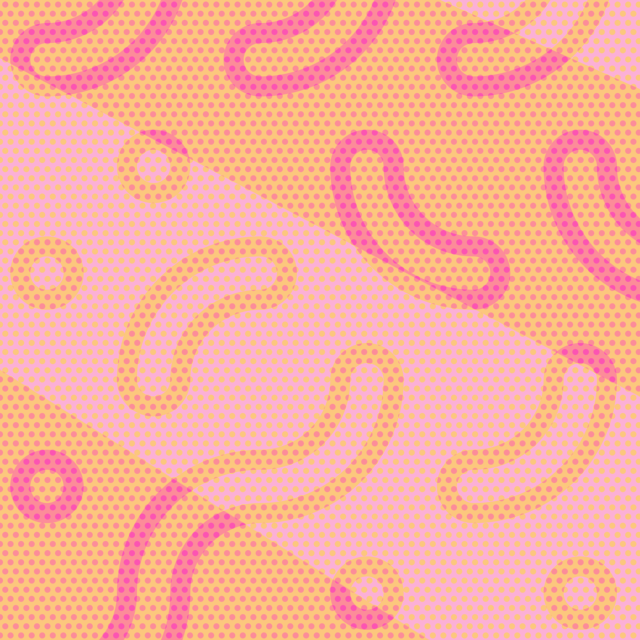
Give the GLSL for this pattern, as a three.js fragment shader.

```glsl
// Outlined truchet beans and rings over slanted stripes, shaded with a halftone dot screen.
varying vec2 vUv;

const vec3 PINK = vec3(0.99, 0.69, 0.84);
const vec3 ORANGE = vec3(0.99, 0.78, 0.49);
const vec3 SALMON = vec3(0.99, 0.55, 0.60);
const vec3 MAGENTA = vec3(0.99, 0.33, 0.70);

const float EDGE_SOFTNESS = 0.0013;

// Coverage of a shape from its signed distance in canvas units.
float coverage(float dist) {
  return 1.0 - smoothstep(-EDGE_SOFTNESS, EDGE_SOFTNESS, dist);
}

// Scrambles a cell index into a turn from 0 to 1.
float cellTurn(vec2 cell) {
  float byRow = 0.245 + cell.y * (0.525 - 0.19 * cell.y);
  float byColumn = cell.x * (0.15 * cell.x - 0.36 - 0.05 * cell.y);
  return fract(byRow + byColumn);
}

// The tile corner around which the arc bends.
vec2 arcCorner(float turn) {
  return vec2(step(0.25, turn) * (1.0 - step(0.75, turn)), step(0.5, turn));
}

// Distance to the centre lines: one quarter arc per tile, a point on each side.
float beanSpine(vec2 p) {
  vec2 local = fract(p);
  float arc = abs(length(local - arcCorner(cellTurn(floor(p)))) - 0.5);
  vec2 fold = abs(local - 0.5);
  float caps = min(length(fold - vec2(0.5, 0.0)), length(fold - vec2(0.0, 0.5)));
  return min(arc, caps);
}

float beanOutline(vec2 p, float tiles, float radius, float halfWidth) {
  return (abs(beanSpine(p * tiles - vec2(0.22, -0.22)) - radius) - halfWidth) / tiles;
}

// Alternating stripes that fan out slightly; negative inside the raised ones.
float stripes(vec2 p) {
  float slant = (p.y - 0.51 * p.x) / (1.0 + 0.207 * p.x) - 0.091;
  float phase = slant / (0.438 + 0.1 * slant);
  return 0.39 * (0.5 - abs(mod(phase + 0.5, 2.0) - 1.0));
}

// Round dots on a staggered triangular lattice.
float dotScreen(vec2 p, float rows, float radius) {
  float pitch = 1.1547 / rows;
  float row = floor(p.y * rows);
  float x = p.x / pitch + 0.5 * mod(row, 2.0);
  vec2 offset = vec2((fract(x) - 0.5) * pitch, (fract(p.y * rows) - 0.5) / rows);
  return length(offset) - radius * pitch;
}

// Steps through the four inks by level 0 to 3.
vec3 inkAt(float level) {
  vec3 ink = mix(PINK, ORANGE, clamp(level, 0.0, 1.0));
  ink = mix(ink, SALMON, clamp(level - 1.0, 0.0, 1.0));
  return mix(ink, MAGENTA, clamp(level - 2.0, 0.0, 1.0));
}

void main() {
  // Measure downwards so that the rows count from the top.
  vec2 p = vec2(vUv.x, 1.0 - vUv.y);

  // Each layer raises the ink by one level.
  float level = coverage(stripes(p));
  level += coverage(beanOutline(p, 3.0, 0.125, 0.047));
  level += coverage(dotScreen(p, 70.0, 0.285));

  gl_FragColor = vec4(inkAt(level), 1.0);
}
```
